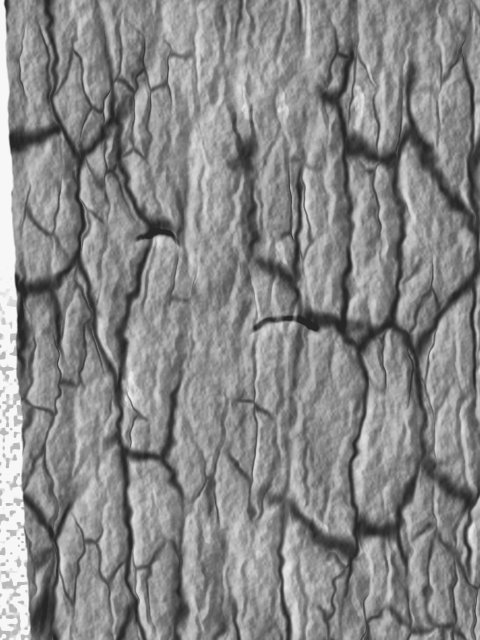
This texture is drawn by a Shadertoy shader. Its source:

```glsl
// Grey tree bark: tall warped cellular plates, split by dark crevices, form a
// relief that is lit from the left. Fine grain, ledges, hollows and pale scars
// are added, and a bright strip of background shows beyond the left rim.

float hash(vec2 p) {
    vec3 q = fract(vec3(p.xyx) * 0.1031);
    q += dot(q, q.yzx + 33.33);
    return fract((q.x + q.y) * q.z);
}

float noise(vec2 p) {
    vec2 i = floor(p), f = fract(p);
    f = f * f * (3.0 - 2.0 * f);
    return mix(mix(hash(i), hash(i + vec2(1, 0)), f.x),
               mix(hash(i + vec2(0, 1)), hash(i + 1.0), f.x), f.y);
}

float fbm(vec2 p) {
    float sum = 0.0, amp = 0.55;
    for (int i = 0; i < 3; i++) {
        sum += amp * noise(p);
        p = p * 2.03 + 17.3;
        amp *= 0.5;
    }
    return sum;
}

// x: gap to the nearest cell border, y: random value of the cell
vec2 plate(vec2 p) {
    vec2 cell = floor(p);
    float first = 9.0, second = 9.0, id = 0.0;
    for (int y = -1; y <= 1; y++)
    for (int x = -1; x <= 1; x++) {
        vec2 c = cell + vec2(x, y);
        vec2 seed = c + 0.1 + 0.8 * vec2(hash(c), hash(c + 57.0));
        float d = length(p - seed);
        if (d < first) { second = first; first = d; id = hash(c + 113.0); }
        else second = min(second, d);
    }
    return vec2(second - first, id);
}

// x: height of the bark, y: darkness of its crevices
vec2 surface(vec2 p) {
    vec2 w = p + 0.045 * (vec2(fbm(p * vec2(16, 8)), fbm(p * vec2(18, 12) + 7.0)) - 0.5);
    w += 0.007 * (vec2(noise(p * 65.0), noise(p * 65.0 + 40.0)) - 0.5);
    vec2 big = plate(w * vec2(11.0, 3.7));
    vec2 small = plate(w * vec2(25.0, 8.0) + 31.0);
    float streaks = smoothstep(0.5, 0.68, p.x);

    float h = (0.006 + 0.014 * big.y) * smoothstep(0.0, 0.42, big.x);
    h += (0.002 + 0.008 * small.y) * smoothstep(0.0, 0.4, small.x);
    h += (0.006 + 0.008 * streaks) * fbm(w * vec2(38, 5));
    h += 0.011 * fbm(p * vec2(75, 52));

    float open = smoothstep(0.3, 0.65, noise(p * vec2(9, 6) + 3.0));
    float split = smoothstep(0.45, 0.75, noise(p * vec2(15, 9) + 21.0));
    float crevice = 0.68 * open * (1.0 - smoothstep(0.01, 0.15, big.x));
    crevice = max(crevice, 0.5 * split * (1.0 - smoothstep(0.0, 0.15, small.x)));
    return vec2(h, crevice);
}

// Signed tone of an arched ledge: dark crack above, pale lip below
float ledge(vec2 p, vec2 top, float halfWidth) {
    vec2 d = p - top;
    d.y += 0.35 * d.x * d.x / halfWidth + 0.01 * (noise(p * 60.0) - 0.5);
    float span = 1.0 - smoothstep(0.8, 1.1, abs(d.x) / halfWidth);
    float crack = 1.0 - smoothstep(0.001, 0.007, abs(d.y));
    float lip = smoothstep(-0.03, -0.008, d.y) * (1.0 - smoothstep(-0.008, -0.003, d.y));
    return span * (0.13 * lip - 0.36 * crack);
}

float hollow(vec2 p, vec2 centre, vec2 size) {
    vec2 d = (p - centre) / size + 0.9 * (fbm(p * 35.0) - 0.5);
    return 1.0 - smoothstep(0.2, 1.0, length(d));
}

// Sparse pale slivers where flakes have broken off
float scars(vec2 p) {
    vec2 g = p * vec2(17, 9), cell = floor(g);
    vec2 d = fract(g) - 0.5 + 0.35 * (fbm(p * 35.0) - 0.5);
    d.x += 0.25 * d.y;
    float shape = 1.0 - smoothstep(0.6, 1.0, length(d / vec2(0.15, 0.32)));
    return shape * step(0.87, hash(cell + 5.0));
}

void mainImage(out vec4 fragColor, in vec2 fragCoord) {
    vec2 p = fragCoord / iResolution.y;
    float e = 0.0018;
    vec2 here = surface(p);
    float slope = surface(p + vec2(e, -0.4 * e)).x - surface(p - vec2(e, -0.4 * e)).x;
    slope /= 2.0 * e;

    // Relief light and mottled tone
    float tone = 0.585 + 0.21 * slope / (1.0 + 0.5 * abs(slope));
    tone += 0.26 * (fbm(p * vec2(24, 9) + 4.0) - 0.48);
    tone += 0.16 * (fbm(p * vec2(120, 95)) - 0.48);
    tone += 0.15 * scars(p);
    tone *= 1.0 - here.y;

    // Knots in the middle of the trunk
    tone += ledge(p, vec2(0.445, 0.503), 0.055);
    tone += ledge(p, vec2(0.245, 0.635), 0.035);
    tone *= 1.0 - 0.5 * hollow(p, vec2(0.385, 0.755), vec2(0.03, 0.035));
    tone *= 1.0 - 0.5 * hollow(p, vec2(0.545, 0.49), vec2(0.045, 0.018));

    // Rim of the trunk and speckled background
    float rim = mix(0.045, 0.006, p.y) + 0.014 * (fbm(vec2(p.y * 28.0, 2.0)) - 0.5);
    tone *= 0.82 + 0.18 * smoothstep(0.0, 0.03, p.x - rim);
    float speckle = smoothstep(0.5, 0.8, noise(p * 170.0)) * (1.0 - smoothstep(0.45, 0.6, p.y));
    float backdrop = 0.97 - 0.25 * speckle;
    tone = mix(backdrop, clamp(tone, 0.15, 0.96), smoothstep(-0.002, 0.002, p.x - rim));

    fragColor = vec4(vec3(tone), 1.0);
}
```
